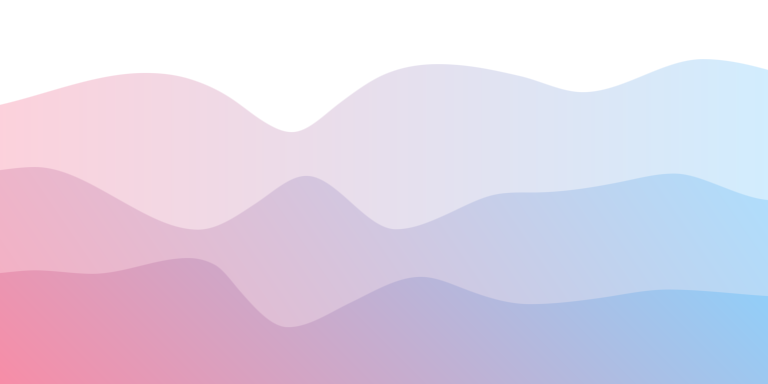
Reproduce this background procedurally as a Shadertoy shader.

```glsl
const int KNOTS = 14;
const vec3 PINK = vec3(0.969, 0.553, 0.655);
const vec3 BLUE = vec3(0.557, 0.820, 0.988);
const vec3 PAPER = vec3(1.0);

// Wave crests as knots: position, height, slope
const vec3 BACK_WAVE[KNOTS] = vec3[KNOTS](
    vec3(0.0, 0.727, 0.23), vec3(0.378, 0.810, 0.0), vec3(0.495, 0.794, -0.31),
    vec3(0.612, 0.737, -0.70), vec3(0.686, 0.684, -0.62), vec3(0.760, 0.656, 0.0),
    vec3(0.885, 0.732, 0.75), vec3(1.003, 0.807, 0.42), vec3(1.141, 0.833, 0.0),
    vec3(1.247, 0.824, -0.16), vec3(1.354, 0.802, -0.23), vec3(1.518, 0.760, 0.0),
    vec3(1.831, 0.846, 0.0), vec3(2.0, 0.818, -0.28));

const vec3 MIDDLE_WAVE[KNOTS] = vec3[KNOTS](
    vec3(0.0, 0.557, 0.13), vec3(0.091, 0.565, 0.0), vec3(0.312, 0.479, -0.56),
    vec3(0.516, 0.402, 0.0), vec3(0.667, 0.471, 0.66), vec3(0.798, 0.542, 0.0),
    vec3(1.031, 0.403, 0.0), vec3(1.159, 0.440, 0.45), vec3(1.276, 0.490, 0.28),
    vec3(1.406, 0.499, 0.03), vec3(1.615, 0.526, 0.20), vec3(1.755, 0.548, 0.0),
    vec3(1.862, 0.521, -0.38), vec3(2.0, 0.479, -0.10));

const vec3 FRONT_WAVE[KNOTS] = vec3[KNOTS](
    vec3(0.0, 0.289, 0.09), vec3(0.091, 0.296, 0.0), vec3(0.240, 0.287, 0.0),
    vec3(0.490, 0.328, 0.0), vec3(0.560, 0.310, -0.55), vec3(0.625, 0.242, -1.15),
    vec3(0.750, 0.148, 0.0), vec3(0.911, 0.211, 0.48), vec3(1.096, 0.279, 0.0),
    vec3(1.211, 0.247, -0.38), vec3(1.380, 0.208, 0.0), vec3(1.562, 0.224, 0.14),
    vec3(1.740, 0.246, 0.0), vec3(2.0, 0.229, -0.06));

// Cubic Hermite curve between two knots
float hermite(float x, vec3 a, vec3 b) {
    float span = b.x - a.x;
    float t = clamp((x - a.x) / span, 0.0, 1.0);
    float s = 1.0 - t;
    return mix(a.y, b.y, t * t * (3.0 - 2.0 * t))
         + span * t * s * (s * a.z - t * b.z);
}

float waveHeight(float x, vec3 knots[KNOTS]) {
    float height = knots[0].y;
    for (int i = 1; i < KNOTS; i++) {
        if (x >= knots[i - 1].x) height = hermite(x, knots[i - 1], knots[i]);
    }
    return height;
}

// Smooth coverage of the area below a wave
float fillBelow(vec2 p, vec3 knots[KNOTS]) {
    float d = waveHeight(p.x, knots) - p.y;
    float edge = 0.7 * fwidth(d);
    return smoothstep(-edge, edge, d);
}

// Pink to blue ramp; tilt leans it towards the upper right
vec3 ramp(vec2 p, float tilt, float crest) {
    float t = (p.x + tilt * p.y) / (2.0 + tilt * crest);
    return mix(PINK, BLUE, clamp(t, 0.0, 1.0));
}

void mainImage(out vec4 fragColor, in vec2 fragCoord) {
    vec2 p = fragCoord / iResolution.xy * vec2(2.0, 1.0);

    // Translucent layers from back to front
    vec3 color = PAPER;
    color = mix(color, ramp(p, 0.0, 0.846), 0.40 * fillBelow(p, BACK_WAVE));
    color = mix(color, ramp(p, 1.0, 0.565), 0.53 * fillBelow(p, MIDDLE_WAVE));
    color = mix(color, ramp(p, 1.0, 0.328), fillBelow(p, FRONT_WAVE));

    fragColor = vec4(color, 1.0);
}
```
